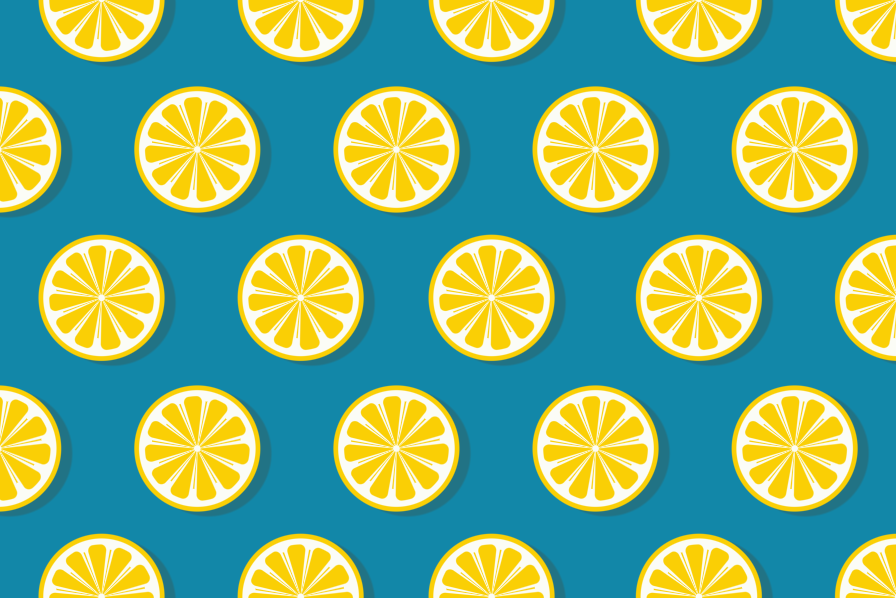
A Shadertoy shader for this pattern:

```glsl
// Lemon slices in staggered rows on a flat teal ground, each with an offset shadow.
// The plane is folded into brick cells; each slice is a disc whose pulp is folded
// by angle into rounded wedges, with thin slivers of pulp in the white membranes.

#define PITCH vec2(1.0 / 3.0, 0.25)     // slice spacing, in canvas heights
#define RADIUS 0.1055                   // slice radius, in canvas heights
#define SHADOW_SHIFT vec2(0.0185, -0.008)
#define RIND 0.925                      // inner edge of rind, in slice radii
#define PULP 0.83                       // outer edge of pulp, in slice radii
#define SEGMENTS 11.0
#define WEDGE 0.208                     // half angle of a pulp wedge, radians
#define TEAL vec3(0.07, 0.53, 0.66)
#define SHADE vec3(0.13, 0.45, 0.52)
#define YELLOW vec3(0.98, 0.81, 0.02)
#define PITH vec3(0.985, 0.99, 0.965)

float hash(float n) {
    return fract(sin(n * 12.9898) * 43758.5453);
}

// Coverage of a shape from its signed distance and edge softness.
float fill(float d, float soft) {
    return 1.0 - smoothstep(-soft, soft, d);
}

// Intersection of two shapes with a rounded corner.
float roundMax(float a, float b, float k) {
    vec2 v = vec2(a, b) + k;
    return min(max(v.x, v.y), 0.0) + length(max(v, 0.0)) - k;
}

// Distance to the pulp, for a point in units of the slice radius.
float pulpDistance(vec2 p) {
    float r = length(p);
    float angle = atan(p.y, p.x + 1e-6);

    // A gentle warp makes the wedges unequal around the slice.
    float warped = angle - 1.676 + 0.105 * (1.0 - cos(angle - 1.22));
    float span = 6.2831853 / SEGMENTS;
    float s = warped / span;

    // Rounded wedge
    float t = abs(s - floor(s + 0.5)) * span;
    float side = r * sin(t - WEDGE) + 0.004;
    float wedge = roundMax(side, r - PULP, 0.10);

    // Thin sliver between neighbouring wedges
    float id = mod(floor(s), SEGMENTS);
    float b = (fract(s) - 0.5) * span + 0.04 * (hash(id + 1.0) - 0.5);
    float reach = mix(0.62, 0.80, hash(id + 20.0));
    float sliver = max(r * (abs(b) - 0.016), r - reach);

    // Keep the core white
    return max(min(wedge, sliver), 0.055 - r);
}

// Offset from the nearest slice centre in the staggered rows.
vec2 sliceOffset(vec2 p) {
    float row = floor(p.y / PITCH.y + 0.5);
    float odd = mod(row, 2.0);
    float start = mix(0.170, -0.003, odd);
    float column = floor((p.x - start) / PITCH.x + 0.5);
    vec2 centre = vec2(start + column * PITCH.x, row * PITCH.y + 0.002 * (1.0 - odd));

    // One column of the even rows sits a little to the left.
    if (odd < 0.5 && abs(column - 2.0) < 0.5) centre.x -= 0.0137;
    return p - centre;
}

void mainImage(out vec4 fragColor, in vec2 fragCoord) {
    vec2 p = fragCoord / iResolution.xy * vec2(1.5, 1.0);
    float px = 0.8 / iResolution.y;
    vec2 local = sliceOffset(p);
    float r = length(local);

    // Ground and shadow
    vec3 color = TEAL;
    color = mix(color, SHADE, fill(length(local - SHADOW_SHIFT) - RADIUS, px + 0.001));

    // Rind, pith and pulp
    color = mix(color, YELLOW, fill(r - RADIUS, px));
    color = mix(color, PITH, fill(r - RADIUS * RIND, px));
    color = mix(color, YELLOW, fill(pulpDistance(local / RADIUS) * RADIUS, px));

    fragColor = vec4(color, 1.0);
}
```
